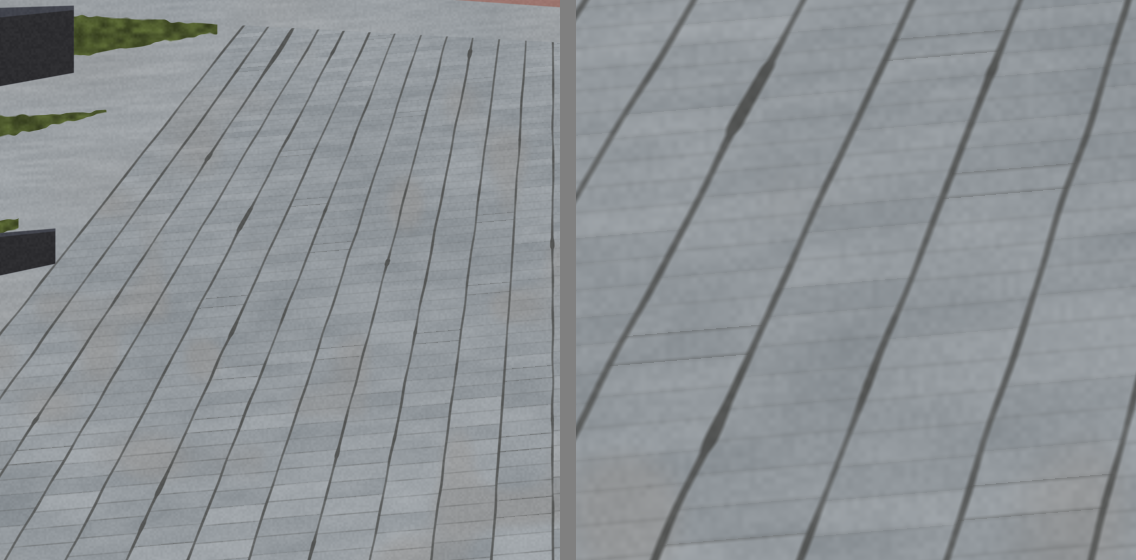
Left: the whole. Right: its middle third, enlarged.
A three.js fragment shader for this texture:

```glsl
// Grey stone paving receding to a distant vanishing point: long dark seams fan
// out between columns of thin bricks, with pale side paving, grass strips and
// two dark blocks at the left. Rows and columns come from a ground projection.
varying vec2 vUv;

const vec2 VANISH = vec2(0.987, 1.654);  // where the column seams converge
const float COLUMN_RATE = 0.0657;        // column width per unit below horizon
const float ROW_RATE = 82.0;             // brick rows per inverse distance
const float ROW_TILT = 0.085;
const float FIRST_SEAM = -12.0;
const float SEAM_HALF = 0.0021;
const float ROW_HALF = 0.0011;
const float SOFT = 0.0016;
const vec3 STONE_MID = vec3(0.545, 0.570, 0.590);
const vec3 STONE_PALE = vec3(0.620, 0.642, 0.660);
const vec3 STONE_WARM = vec3(0.590, 0.580, 0.570);
const vec3 SEAM_COLOR = vec3(0.310, 0.315, 0.310);
const vec3 GRASS_COLOR = vec3(0.290, 0.335, 0.170);
const vec3 BLOCK_COLOR = vec3(0.175, 0.175, 0.187);
const vec3 BLOCK_TOP = vec3(0.255, 0.265, 0.300);
const vec3 RED_PAVING = vec3(0.610, 0.460, 0.435);

float hash(vec2 p) {
  vec3 q = fract(vec3(p.xyx) * 0.1031);
  q += dot(q, q.yzx + 33.33);
  return fract((q.x + q.y) * q.z);
}

float noise(vec2 p) {
  vec2 i = floor(p);
  vec2 f = fract(p);
  f = f * f * (3.0 - 2.0 * f);
  return mix(mix(hash(i), hash(i + vec2(1.0, 0.0)), f.x),
             mix(hash(i + vec2(0.0, 1.0)), hash(i + vec2(1.0, 1.0)), f.x), f.y);
}

float inside(float d) {
  return smoothstep(-SOFT, SOFT, d);
}

// Strip from the left border to x = right; each edge holds heights at both ends.
float strip(vec2 p, float right, vec2 top, vec2 bottom) {
  float t = p.x / right;
  return inside(right - p.x) * inside(mix(top.x, top.y, t) - p.y)
       * inside(p.y - mix(bottom.x, bottom.y, t));
}

void main() {
  vec2 p = vUv;
  float grain = noise(p * 260.0) - 0.5;
  float patches = noise(p * vec2(6.0, 9.0) + 4.0);

  // Ground projection: column and row coordinates
  float below = VANISH.y - p.y;
  float columnWidth = COLUMN_RATE * below;
  float u = (p.x - VANISH.x) / columnWidth;
  float column = floor(u);
  float rowBelow = below + ROW_TILT * (p.x - 0.5);
  float rowHeight = rowBelow * rowBelow / ROW_RATE;
  float v = ROW_RATE / rowBelow + 0.5 * hash(vec2(column + 40.0, 7.0));
  vec2 brick = vec2(column + 40.0, floor(v));

  // Central walk: bricks of varied tone with faint cross joints
  float near = 1.0 - smoothstep(0.1, 0.45, p.y);
  float far = smoothstep(0.5, 1.0, p.y);
  float streak = noise(vec2(u * 1.6 + 50.0, v * 1.1)) - 0.5;
  float tone = 0.36 + 0.22 * near + 0.3 * far + 0.5 * (patches - 0.5)
             + (hash(brick) - 0.5) * (0.55 + 0.55 * near) + 0.6 * streak;
  vec3 walk = mix(STONE_MID, STONE_PALE, tone);
  walk = mix(walk, STONE_WARM, 0.45 * smoothstep(0.6, 0.9, noise(p * 11.0 + 20.0)));
  float rowDist = abs(fract(v + 0.5) - 0.5) * rowHeight;
  float rowLine = 1.0 - smoothstep(ROW_HALF - SOFT, ROW_HALF + SOFT, rowDist);
  float rowWear = 0.10 + 0.28 * near * noise(vec2(u * 3.0 + 60.0, v));
  rowWear += 0.25 * step(0.965, hash(brick + 13.0));
  walk = mix(walk, SEAM_COLOR, rowLine * rowWear * (1.0 - 0.7 * far));

  // Side and far paving: pale, finely streaked
  vec2 q = vec2(p.x, p.y - 0.06 * p.x);
  float fine = noise(q * vec2(16.0, 150.0)) - 0.5;
  float broad = noise(q * vec2(7.0, 50.0) + 9.0) - 0.5;
  vec3 side = mix(STONE_MID, STONE_PALE, 0.86 + 0.65 * fine + 0.5 * broad);
  side = mix(side, STONE_WARM, 0.25 * patches);
  float walkEdge = 0.978 - 0.054 * p.x - p.y;
  float onWalk = inside((u - FIRST_SEAM) * columnWidth) * inside(walkEdge);
  vec3 color = mix(side, walk, onWalk);

  // Long seams, uneven in width and darkness along their length
  float seam = floor(u + 0.5);
  float slope = COLUMN_RATE * u;
  float wobble = 0.0022 * (noise(vec2(seam + 40.0, p.y * 22.0)) - 0.5);
  float seamDist = abs((u - seam) * columnWidth + wobble) / sqrt(1.0 + slope * slope);
  float wear = noise(vec2(seam * 7.3 + 120.0, p.y * 32.0));
  float halfWidth = SEAM_HALF * (0.65 + 0.22 * below) * (0.75 + 0.5 * wear);
  halfWidth += 0.0016 * smoothstep(0.86, 0.97, wear);
  float seamLine = 1.0 - smoothstep(halfWidth - SOFT, halfWidth + SOFT, seamDist);
  float seamOn = step(FIRST_SEAM - 0.5, u) * inside(walkEdge);
  color = mix(color, SEAM_COLOR, seamLine * seamOn * (0.66 + 0.3 * wear));

  // Red paving in the far corner
  color = mix(color, RED_PAVING, inside(p.y - 1.0 - 0.07 * (0.815 - p.x)));

  // Grass strips with ragged borders
  vec2 g = p + 0.007 * vec2(0.0, noise(p * 75.0) - 0.5);
  float grass = strip(g, 0.388, vec2(0.979, 0.958), vec2(0.876, 0.942));
  grass = max(grass, strip(g, 0.190, vec2(0.792, 0.801), vec2(0.755, 0.797)));
  grass = max(grass, strip(g, 0.033, vec2(0.605, 0.610), vec2(0.583, 0.592)));
  vec3 turf = GRASS_COLOR * (0.72 + 0.56 * noise(p * vec2(70.0, 110.0)));
  color = mix(color, turf, grass);

  // Dark blocks with a slightly lighter top face
  float upper = strip(p, 0.132, vec2(0.986, 0.990), vec2(0.846, 0.870));
  float upperFace = strip(p, 0.132, vec2(0.969, 0.982), vec2(0.846, 0.870));
  float lower = strip(p, 0.099, vec2(0.584, 0.592), vec2(0.508, 0.529));
  float lowerFace = strip(p, 0.099, vec2(0.577, 0.587), vec2(0.508, 0.529));
  vec3 block = mix(BLOCK_TOP, BLOCK_COLOR, max(upperFace, lowerFace));
  color = mix(color, block, max(upper, lower));

  gl_FragColor = vec4(color + 0.035 * grain, 1.0);
}
```
